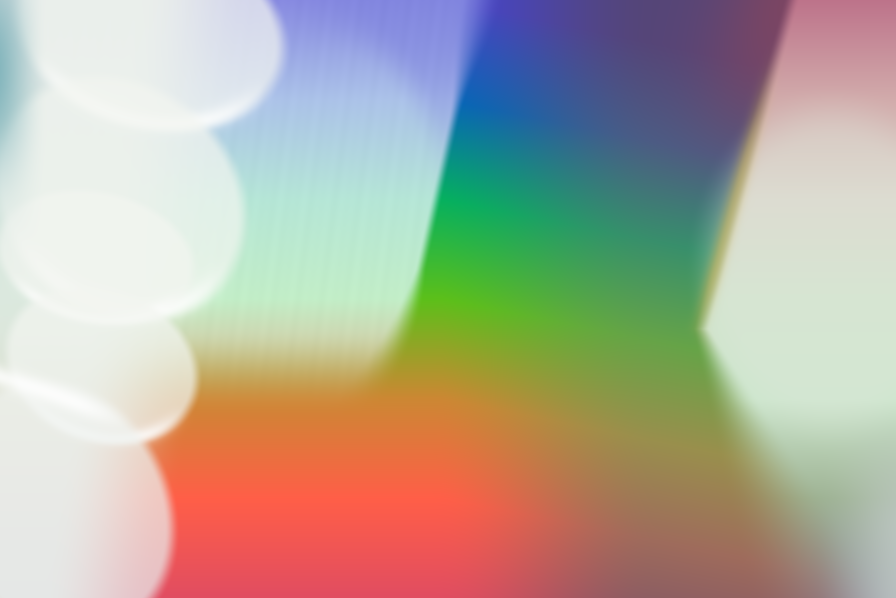
This background is drawn by a Shadertoy shader. Its source:

```glsl
// Defocused light refracted into a tilted spectrum, seen between two pale panes.
// Colour ramps run down the canvas; slanted soft masks reveal them, and
// overlapping bokeh ellipses with bright rims form the white column at the left.

const vec3 VIVID[7] = vec3[7](
    vec3(.27, .27, .80), vec3(.02, .40, .72), vec3(.02, .69, .37), vec3(.36, .75, .10),
    vec3(.80, .53, .20), vec3(1.0, .37, .28), vec3(.88, .30, .38));
const vec3 MUTED[7] = vec3[7](
    vec3(.33, .27, .47), vec3(.29, .36, .52), vec3(.22, .56, .42), vec3(.40, .64, .28),
    vec3(.60, .56, .30), vec3(.62, .42, .36), vec3(.50, .33, .40));
const vec3 COOL_PANE[7] = vec3[7](
    vec3(.53, .54, .88), vec3(.67, .76, .91), vec3(.71, .90, .84), vec3(.76, .93, .78),
    vec3(.88, .70, .55), vec3(.97, .50, .40), vec3(.90, .40, .42));
const vec3 WARM_PANE[7] = vec3[7](
    vec3(.74, .45, .54), vec3(.82, .67, .67), vec3(.86, .83, .79), vec3(.82, .89, .80),
    vec3(.80, .90, .80), vec3(.62, .70, .58), vec3(.56, .56, .60));

// Bokeh ellipses: centre x, depth from top, radius x, radius y
const vec4 BOKEH[5] = vec4[5](
    vec4(.25, .05, .225, .165), vec4(.20, .33, .21, .20), vec4(.16, .43, .165, .11),
    vec4(.17, .61, .16, .13), vec4(.10, .85, .19, .21));

vec3 ramp(vec3 stops[7], float t) {
    float s = clamp(t, 0.0, 1.0) * 6.0;
    int i = min(int(s), 5);
    return mix(stops[i], stops[i + 1], s - float(i));
}

float bell(float x, float width) {
    return exp(-x * x / (width * width));
}

// Radius in ellipse units: 1 on the rim
float ellipse(vec2 q, vec2 centre, vec2 radius) {
    return length((q - centre) / radius);
}

// The open spectrum, vivid at the left and greyer at the right
vec3 spectrum(vec2 q) {
    float t = q.y - 0.2 * max(q.x - 0.74, 0.0);
    return mix(ramp(VIVID, t), ramp(MUTED, t), smoothstep(0.72, 1.10, q.x));
}

// Pale pane whose right edge slants into the spectrum
vec3 addCoolPane(vec3 col, vec2 q) {
    float low = max(q.y - 0.45, 0.0);
    float edge = 0.802 - 0.22 * q.y - 1.2 * low * low;
    float soft = 0.010 + 0.16 * low + 0.03 * smoothstep(0.2, 0.0, q.y);
    float mask = smoothstep(soft, -soft, q.x - edge) * smoothstep(0.70, 0.55, q.y);
    float outside = smoothstep(0.85, 1.15, ellipse(q, vec2(0.55, 0.36), vec2(0.19, 0.31)));
    outside *= smoothstep(0.45, 0.65, q.x) * smoothstep(0.35, 0.05, q.y);
    vec3 pane = mix(ramp(COOL_PANE, q.y), vec3(.49, .51, .87), 0.55 * outside);
    float streaks = sin(q.x * 310.0 + q.y * 40.0) + sin(q.x * 173.0 + q.y * 25.0);
    return mix(col, pane + 0.003 * streaks, mask);
}

// Pale pane at the right with a warm fringe and a rounded lower end
vec3 addWarmPane(vec3 col, vec2 q) {
    float low = max(q.y - 0.55, 0.0);
    float side = q.x - (1.323 - 0.275 * q.y + 0.72 * low);
    float soft = 0.014 + 0.25 * low;
    float blush = bell(min(side, 0.0), 0.12) * smoothstep(0.38, 0.0, q.y);
    col = mix(col, vec3(.53, .27, .36), 0.75 * blush);
    col = mix(col, ramp(WARM_PANE, q.y), smoothstep(-soft, soft, side));
    float inner = ellipse(q, vec2(1.39, 0.45), vec2(0.22, 0.28));
    col = mix(col, vec3(.87, .91, .86), 0.4 * smoothstep(1.12, 0.75, inner));
    float fringe = bell(side + 0.004, 0.014) * smoothstep(0.05, 0.3, q.y) * smoothstep(0.62, 0.45, q.y);
    col = mix(col, vec3(.78, .68, .32), 0.55 * fringe);
    float corner = smoothstep(1.36, 1.52, q.x) * smoothstep(0.65, 0.9, q.y);
    return mix(col, vec3(.76, .80, .79), 0.8 * corner);
}

// Column of overlapping white discs, brightest along their tilted lower rims
vec3 addBokeh(vec3 col, vec2 q) {
    float veil = smoothstep(0.10, -0.10, q.x - 0.33 + 0.16 * q.y);
    col = mix(col, vec3(.87, .91, .88), 0.9 * veil);
    float teal = smoothstep(0.08, -0.02, q.x) * bell(q.y - 0.12, 0.16);
    for (int i = 0; i < 5; i++) {
        vec4 b = BOKEH[i];
        vec2 d = (q - b.xy) / b.zw;
        d.y -= 0.18 * d.x;
        float r = length(d);
        float body = smoothstep(1.06, 0.92, r);
        vec3 tint = mix(vec3(.95, .96, .94), vec3(.91, .93, .93), smoothstep(0.5, 1.0, q.y));
        col = mix(col, tint, 0.72 * body);
        float rim = bell(r - 0.94, 0.09) * smoothstep(0.35, 0.95, d.y / max(r, 0.01));
        col = mix(col, vec3(1.0), 0.75 * rim * smoothstep(0.95, 0.8, q.y));
    }
    // Thin bright arc crossing the lower disc
    float arc = q.y - 0.63 - 0.30 * q.x - 0.3 * q.x * q.x;
    col = mix(col, vec3(1.0), 0.8 * bell(arc, 0.018) * smoothstep(0.24, 0.12, q.x));
    return mix(col, vec3(.40, .65, .69), 0.8 * teal);
}

void mainImage(out vec4 fragColor, in vec2 fragCoord) {
    // x in canvas heights from the left, y as depth below the top
    vec2 q = fragCoord / iResolution.y;
    q.x *= 1.497 * iResolution.y / iResolution.x;
    q.y = 1.0 - q.y;

    vec3 col = spectrum(q);
    col = addCoolPane(col, q);
    col = addWarmPane(col, q);
    col = addBokeh(col, q);
    fragColor = vec4(clamp(col, 0.0, 1.0), 1.0);
}
```
